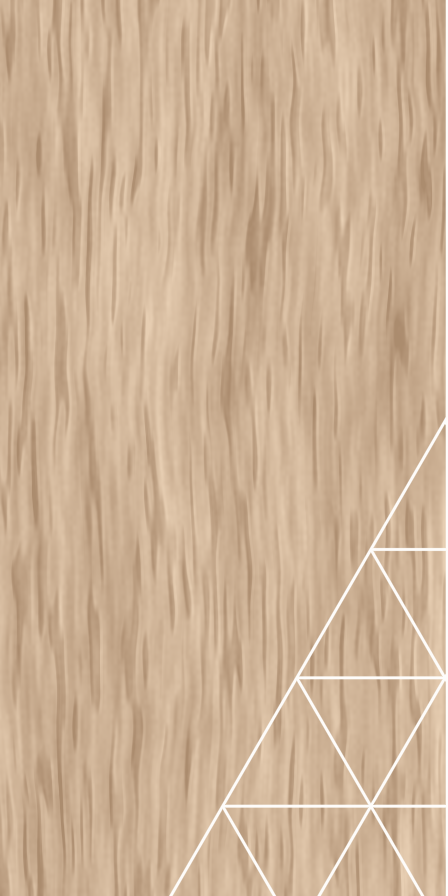
A Shadertoy shader for this texture:

```glsl
#define DARK_WOOD vec3(0.70, 0.58, 0.465)
#define LIGHT_WOOD vec3(0.89, 0.79, 0.68)
#define LINE_COLOR vec3(0.995, 0.99, 0.98)
#define FIBRE_FREQ vec2(62.0, 5.0)
#define PORE_FREQ vec2(88.0, 8.0)
#define PORE_DEPTH 0.46
#define RELIEF 0.17
#define LATTICE_ORIGIN vec2(0.497, 0.2005)
#define ROW_HEIGHT 0.2865
#define LINE_HALF_WIDTH 0.0033
#define RIGHT_EDGE 0.995

float hash(vec2 p) {
    vec3 q = fract(vec3(p.xyx) * 0.1031);
    q += dot(q, q.yzx + 33.33);
    return fract((q.x + q.y) * q.z);
}

float noise(vec2 p) {
    vec2 i = floor(p), f = fract(p);
    f = f * f * (3.0 - 2.0 * f);
    return mix(mix(hash(i), hash(i + vec2(1, 0)), f.x),
               mix(hash(i + vec2(0, 1)), hash(i + vec2(1, 1)), f.x), f.y);
}

// One column of streaks, shifted at random along the grain
float column(float id, float y) {
    y += 37.0 * hash(vec2(id, 7.0));
    float f = fract(y);
    return mix(hash(vec2(id, floor(y))), hash(vec2(id, floor(y) + 1.0)),
               f * f * (3.0 - 2.0 * f));
}

float streaks(vec2 p) {
    float id = floor(p.x), f = fract(p.x);
    return mix(column(id, p.y), column(id + 1.0, p.y), f * f * (3.0 - 2.0 * f));
}

float pores(vec2 p) {
    float cluster = noise(p * vec2(17.0, 2.5) + 40.0) - 0.5;
    return smoothstep(0.56, 0.88, streaks(p * PORE_FREQ + 300.0) + 0.25 * cluster);
}

vec3 wood(vec2 p) {
    // Gentle bending of the grain
    vec2 g = p;
    g.x += 0.030 * (noise(p * vec2(2.5, 1.8)) - 0.5);
    g.x += 0.008 * (noise(p * vec2(14.0, 11.0) + 9.0) - 0.5);

    // Broad bands, fibres and fine streaks
    float tone = 0.62;
    tone += 0.38 * (streaks(g * vec2(11.0, 0.9) + 90.0) - 0.5);
    tone += 0.50 * (streaks(g * FIBRE_FREQ) - 0.5);
    tone += 0.28 * (streaks(g * vec2(125.0, 13.0) + 600.0) - 0.5);
    tone += 0.10 * (noise(p * vec2(120.0, 90.0)) - 0.5);

    // Dark pores with a lit edge
    float pore = pores(g);
    tone -= PORE_DEPTH * pore;
    tone += RELIEF * (pores(g - vec2(0.006, 0.0)) - pore * 0.5);
    return mix(DARK_WOOD, LIGHT_WOOD, clamp(tone, -0.15, 1.08));
}

// Distance to the nearest of a set of parallel lines
float parallelLines(float d) {
    return abs(fract(d / ROW_HEIGHT + 0.5) - 0.5) * ROW_HEIGHT;
}

void mainImage(out vec4 fragColor, in vec2 fragCoord) {
    vec2 p = fragCoord / iResolution.x;
    float aa = 0.75 / iResolution.x;
    vec3 color = wood(p);

    // Triangular lattice, bounded by its rising diagonal
    vec2 q = p - LATTICE_ORIGIN;
    float rising = dot(q, vec2(0.8660, -0.5));
    float falling = dot(q, vec2(0.8660, 0.5));
    float d = min(parallelLines(q.y), min(parallelLines(rising), parallelLines(falling)));
    d = max(d, -rising);
    float lines = 1.0 - smoothstep(-aa, aa, d - LINE_HALF_WIDTH);

    // Pale strip along the right side
    float strip = smoothstep(-aa, aa, p.x - RIGHT_EDGE);
    fragColor = vec4(mix(color, LINE_COLOR, max(lines, strip)), 1.0);
}
```
